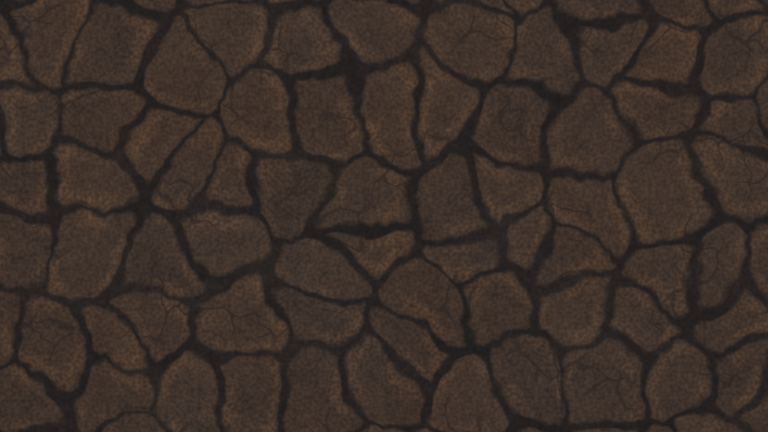
This texture is drawn by a Shadertoy shader. Its source:

```glsl
// Dry, cracked mud: warped Voronoi plates parted by dark cracks of varying width.
// Each plate has a worn pale rim, hairline fractures and a fine earthy grain
// made of gradient noise.

vec2 hash2(vec2 p) {
    vec3 q = fract(p.xyx * vec3(0.1031, 0.1030, 0.0973));
    q += dot(q, q.yzx + 33.33);
    return fract((q.xx + q.yz) * q.zy);
}

float cornerSlope(vec2 corner, vec2 offset) {
    float angle = 6.2832 * hash2(corner).x;
    return dot(vec2(cos(angle), sin(angle)), offset);
}

float gradientNoise(vec2 p) {
    vec2 i = floor(p), f = fract(p);
    vec2 u = f * f * f * (f * (f * 6.0 - 15.0) + 10.0);
    float low = mix(cornerSlope(i, f), cornerSlope(i + vec2(1, 0), f - vec2(1, 0)), u.x);
    float high = mix(cornerSlope(i + vec2(0, 1), f - vec2(0, 1)),
                     cornerSlope(i + vec2(1, 1), f - vec2(1, 1)), u.x);
    return mix(low, high, u.y);
}

vec2 seedPoint(vec2 cell) {
    return cell + 0.08 + 0.84 * hash2(cell + 17.0);
}

// x: distance to the plate border, rounded at corners; y: random value per plate
vec2 plates(vec2 p) {
    vec2 base = floor(p), home = base, nearest = vec2(0);
    float best = 1e3;
    for (int y = -1; y <= 1; y++)
    for (int x = -1; x <= 1; x++) {
        vec2 cell = base + vec2(x, y);
        vec2 toSeed = seedPoint(cell) - p;
        if (dot(toSeed, toSeed) < best) {
            best = dot(toSeed, toSeed);
            nearest = toSeed;
            home = cell;
        }
    }
    float closeness = 1e-6;
    for (int y = -2; y <= 2; y++)
    for (int x = -2; x <= 2; x++) {
        if (x == 0 && y == 0) continue;
        vec2 toSeed = seedPoint(home + vec2(x, y)) - p;
        float border = dot(0.5 * (nearest + toSeed), normalize(toSeed - nearest));
        closeness += exp(-26.0 * border);
    }
    return vec2(-log(closeness) / 26.0, hash2(home + 5.0).x);
}

void mainImage(out vec4 fragColor, in vec2 fragCoord) {
    vec2 uv = fragCoord / iResolution.y;
    vec2 p = uv * 6.2 + 3.0;
    float pixel = 6.2 / iResolution.y;

    // Bend the borders, then roughen them
    p += 0.24 * vec2(gradientNoise(p * 1.3), gradientNoise(p * 1.3 + 31.0));
    p += 0.07 * vec2(gradientNoise(p * 5.0 + 7.0), gradientNoise(p * 5.0 + 53.0));

    // Main cracks
    vec2 plate = plates(p);
    float width = max(0.048 + 0.07 * gradientNoise(p * 0.9 + 11.0), 0.012);
    float soft = max(0.03, pixel);
    float crack = 1.0 - smoothstep(width - soft, width + soft * 1.3, plate.x);
    crack *= 0.88 + 0.3 * gradientNoise(p * 1.1 + 71.0);

    // Hairline fractures inside some plates
    vec2 shard = plates(p * 2.1 + 0.3 * gradientNoise(p * 3.0) + 20.0);
    float hairline = 1.0 - smoothstep(0.0, 0.06 + pixel, shard.x);
    hairline *= 0.6 * smoothstep(0.02, 0.3, gradientNoise(p * 1.2 + 40.0));

    // Pale rim, worn away in places
    float rimOffset = (plate.x - width - 0.10) / 0.075;
    float wear = smoothstep(-0.3, 0.4, gradientNoise(p * 1.7 + 90.0));
    float rim = exp(-rimOffset * rimOffset) * wear;

    // Earth tone from broad stains down to grain
    float stain = gradientNoise(p * 2.2 + 60.0);
    float clods = gradientNoise(uv * 46.0);
    float grain = gradientNoise(uv * 118.0 + 13.0);
    float tone = 0.43 + 0.16 * (plate.y - 0.5) + 0.22 * stain;
    tone += 0.30 * clods + (0.55 + 0.35 * rim) * grain + 0.42 * rim;

    vec3 earth = mix(vec3(0.20, 0.162, 0.145), vec3(0.31, 0.245, 0.20), tone);
    float ochre = gradientNoise(p * 0.6 + 25.0);
    earth += vec3(0.012, 0.0, -0.008) * (ochre + rim);
    earth = mix(earth, vec3(0.17, 0.142, 0.135), hairline);

    vec3 crackColor = vec3(0.137, 0.122, 0.122) + 0.018 * (clods + grain);
    vec3 color = mix(earth, crackColor, clamp(crack, 0.0, 1.0));
    fragColor = vec4(color, 1.0);
}
```
